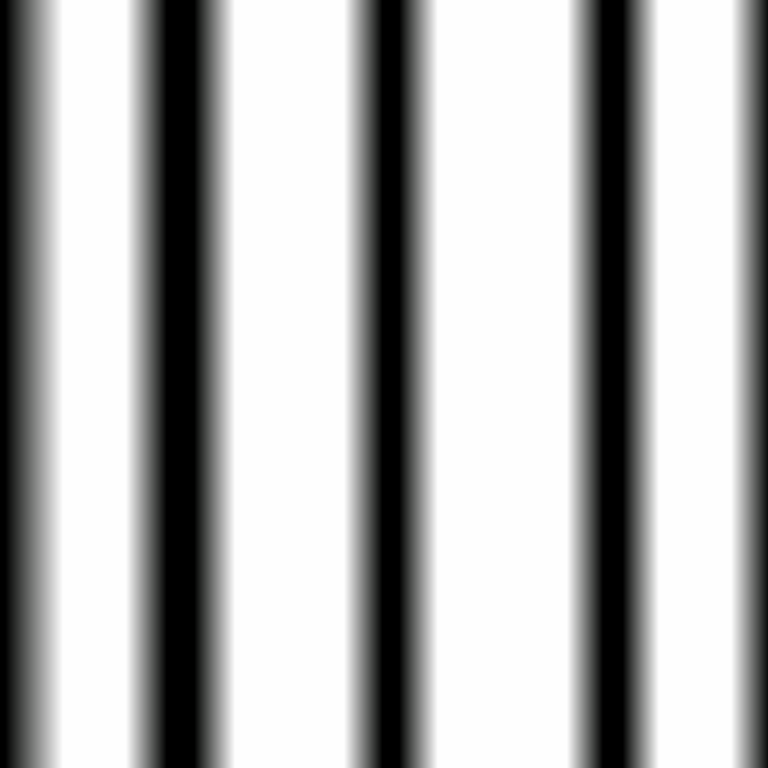
Reproduce this pattern procedurally as a Shadertoy shader.

```glsl
// Soft-edged vertical black bars, unevenly spaced on a white ground.

const int BAR_COUNT = 5;                 // outer bars are cut by the canvas edges
const vec3 PAPER = vec3(0.995);
const vec3 INK = vec3(0.0);
const vec3 SHADOW_TINT = vec3(0.0, 0.06, 0.0);

// Per-bar variation, as fractions of the canvas width
const float CENTER[BAR_COUNT] = float[](-0.004, 0.2350, 0.5090, 0.7980, 1.0120);
const float CORE[BAR_COUNT] = float[](0.011, 0.018, 0.011, 0.013, 0.010);
const float REACH[BAR_COUNT] = float[](0.086, 0.071, 0.061, 0.060, 0.060);

// Brightness across one bar: black core, then a linear fade to white
float barTone(float x, int i) {
    float d = abs(x - CENTER[i]);
    return clamp((d - CORE[i]) / (REACH[i] - CORE[i]), 0.0, 1.0);
}

void mainImage(out vec4 fragColor, in vec2 fragCoord) {
    float x = fragCoord.x / iResolution.x;

    // Darkest bar wins
    float tone = 1.0;
    for (int i = 0; i < BAR_COUNT; i++) {
        tone = min(tone, barTone(x, i));
    }

    // Faint tint in the dark part of the fade
    float shade = 1.0 - tone;
    vec3 color = mix(INK, PAPER, tone) + SHADOW_TINT * tone * shade * shade * shade;
    fragColor = vec4(color, 1.0);
}
```
